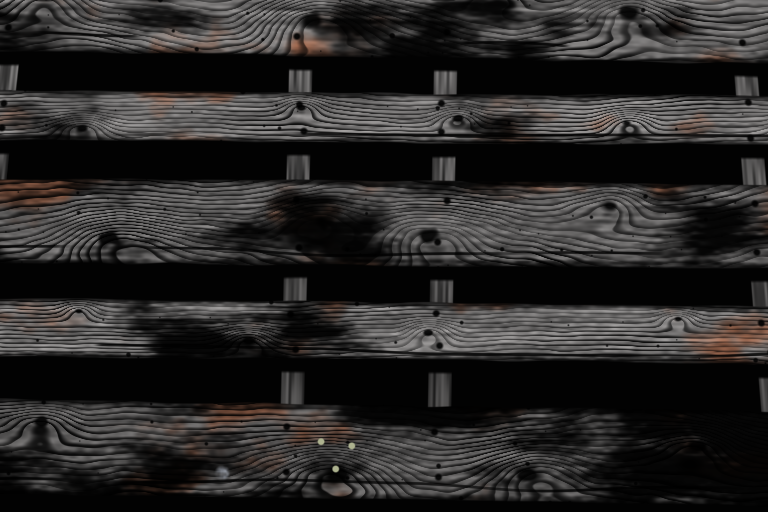
Write a Shadertoy shader that draws this texture.

```glsl
// Weathered pallet: five grey boards, wide and narrow in turn, over four upright
// bearers that show through black gaps. Grain is the contour lines of a warped
// height field that swells at knots; stains, rust, nails and specks wear it down.

const int BOARDS = 5;
const int BEARERS = 4;
// Boards, measured from the top at the left end, in canvas heights
const float CENTER[5] = float[5](0.008, 0.226, 0.431, 0.640, 0.872);
const float HALF_HEIGHT[5] = float[5](0.091, 0.048, 0.082, 0.056, 0.092);
const float TILT[5] = float[5](0.017, 0.006, 0.007, 0.009, 0.016);
const float BRIGHTNESS[5] = float[5](0.48, 0.53, 0.45, 0.53, 0.40);
const float STAIN[5] = float[5](0.36, 0.28, 0.41, 0.30, 0.45);
// Bearers: position at BEARER_Y and sideways drift per unit of height
const float BEARER_X[4] = float[4](0.012, 0.587, 0.870, 1.457);
const float SPLAY[4] = float[4](-0.11, -0.025, -0.018, 0.08);
const float BEARER_Y = 0.146;
const float BEARER_HALF = 0.0225;
const float SHADOW_DEPTH = 0.027;
const float KNOT_SPACING = 0.37;
const vec3 GAP = vec3(0.008);
const vec3 GREY = vec3(1.0, 0.985, 0.98);
const vec3 RUST = vec3(1.15, 0.76, 0.58);
const vec3 PAINT = vec3(0.68, 0.70, 0.56);

float hash(vec2 p) {
    return fract(sin(dot(p, vec2(127.1, 311.7))) * 43758.5453);
}

float noise(vec2 p) {
    vec2 i = floor(p), f = fract(p);
    f = f * f * (3.0 - 2.0 * f);
    return mix(mix(hash(i), hash(i + vec2(1, 0)), f.x),
               mix(hash(i + vec2(0, 1)), hash(i + vec2(1, 1)), f.x), f.y);
}

float fbm(vec2 p) {
    float sum = 0.0, amp = 0.53;
    for (int i = 0; i < 4; i++) {
        sum += amp * noise(p);
        p = p * 2.03 + 7.1;
        amp *= 0.5;
    }
    return sum;
}

float disc(vec2 p, float radius, float soft) {
    return 1.0 - smoothstep(radius - soft, radius + soft, length(p));
}

float bearerX(int i, float y) {
    return BEARER_X[i] + SPLAY[i] * (y - BEARER_Y);
}

// q: x along the board, y down from its centre line
vec3 boardColor(vec2 q, int id, float y, float px) {
    float halfH = HALF_HEIGHT[id], seed = float(id) * 17.3 + 3.0;
    float wide = step(0.07, halfH);
    vec2 s = q + vec2(seed, seed * 0.7);

    // Growth rings bent by slow waves and closing around knots
    float field = q.y + mix(0.3, 1.0, wide) * (0.085 * noise(s * vec2(3.5, 5.0))
                + 0.016 * noise(s * vec2(11.0, 16.0)));
    float knot = 0.0;
    for (int c = -1; c <= 1; c++) {
        float cell = floor(q.x / KNOT_SPACING) + float(c);
        float r = hash(vec2(cell, seed)), r2 = hash(vec2(seed, cell + 9.0));
        float size = mix(0.013 + 0.008 * r2, 0.026 + 0.022 * r2, wide);
        vec2 d = q - vec2((cell + 0.2 + 0.6 * r) * KNOT_SPACING, (r2 - 0.5) * 1.2 * halfH);
        d /= size * vec2(1.7, 1.0);
        field += 2.0 * size * exp(-0.5 * dot(d, d));
        knot = max(knot, 1.0 - smoothstep(0.2, 0.5, length(d) + 0.3 * noise(s * 60.0) - 0.1));
    }
    float phase = field * mix(115.0, 76.0, wide) + 0.5 * noise(s * vec2(25.0, 60.0));
    float ring = fract(phase);
    float grain = smoothstep(0.35, 0.85, ring) * (1.0 - smoothstep(0.88, 1.0, ring));
    grain = mix(grain, 0.3, smoothstep(0.35, 0.9, fwidth(phase)));

    // Fibres, grain and dark stains
    float fibre = 0.6 * noise(s * vec2(9.0, 140.0)) + 0.4 * noise(s * vec2(70.0, 170.0));
    float tone = BRIGHTNESS[id] * (0.62 + 0.66 * fibre);
    tone *= 1.0 - grain * (0.3 + 0.65 * noise(s * vec2(6.0, 18.0)));
    float stain = fbm(s * vec2(4.0, 9.0)) + 0.1 * (fibre - 0.5);
    tone *= mix(0.06, 1.0, smoothstep(STAIN[id] - 0.1, STAIN[id] + 0.13, stain));
    tone *= 1.0 - 0.9 * knot;

    // A broken lengthwise crack and worn edges
    float crackY = halfH * (0.68 + 0.25 * (noise(vec2(s.x * 4.0, seed)) - 0.5));
    float crack = 1.0 - smoothstep(0.0012, 0.0012 + 1.5 * px, abs(q.y - crackY));
    tone *= 1.0 - 0.8 * crack * smoothstep(0.4, 0.55, noise(vec2(s.x * 5.0, seed + 5.0)));
    tone *= mix(0.3, 1.0, smoothstep(0.0, 0.014, halfH - abs(q.y) + 0.008 * (fibre - 0.5)));

    // Nails over each bearer, then scattered specks
    for (int i = 0; i < BEARERS; i++)
        for (int k = -1; k <= 1; k += 2) {
            vec2 jitter = vec2(hash(vec2(i + 5 * k, id)), hash(vec2(id, i + 7 * k))) - 0.5;
            vec2 nail = vec2(bearerX(i, y), float(k) * 0.55 * halfH) + 0.022 * jitter;
            tone *= 1.0 - 0.92 * disc(q - nail, 0.0065, px + 0.001);
        }
    vec2 cell = floor(s / 0.035), at = fract(s / 0.035) - 0.5;
    at -= 0.5 * (vec2(hash(cell + 3.1), hash(cell + 8.7)) - 0.5);
    float speck = step(0.78, hash(cell)) * disc(at * 0.035, 0.001 + 0.0045 * pow(hash(cell + 5.3), 3.0), px);
    tone *= 1.0 - 0.85 * speck;

    float rust = smoothstep(0.55, 0.75, fbm(s * vec2(6.0, 9.0) + 40.0));
    return tone * mix(GREY, RUST, rust);
}

void mainImage(out vec4 fragColor, in vec2 fragCoord) {
    float px = 1.0 / iResolution.y;
    vec2 p = vec2(fragCoord.x, iResolution.y - fragCoord.y) * px;

    // Nearest board, and depth below the board above
    int id = 0;
    float dist = 9.0, below = 9.0;
    for (int i = 0; i < BOARDS; i++) {
        float d = p.y - CENTER[i] - TILT[i] * p.x;
        float wobble = 0.005 * (noise(vec2(p.x * 12.0, float(i) * 9.0 + step(0.0, d))) - 0.5);
        float edge = abs(d) - HALF_HEIGHT[i] + wobble;
        if (edge < dist) { dist = edge; id = i; }
        if (d > 0.0) below = min(below, edge);
    }

    // Bearers emerge from the shadow under each board
    vec3 color = GAP;
    float lit = smoothstep(SHADOW_DEPTH - 0.004, SHADOW_DEPTH + 0.004, below) * step(p.y, 0.95);
    for (int i = 0; i < BEARERS; i++) {
        float x = p.x - bearerX(i, p.y);
        float mask = 1.0 - smoothstep(-px, px, abs(x) - BEARER_HALF);
        float fibre = noise(vec2(x * 190.0 + float(i) * 31.0, p.y * 14.0));
        color = mix(color, GREY * (0.14 + 0.40 * fibre) * (1.0 - 0.4 * p.y), mask * lit);
    }

    vec2 q = vec2(p.x, p.y - CENTER[id] - TILT[id] * p.x);
    color = mix(color, boardColor(q, id, p.y, px), 1.0 - smoothstep(-px, px, dist));

    // Three paint drops and a pale scuff on the lowest board
    for (int i = 0; i < 3; i++) {
        float a = 1.55 + 2.2 * float(i);
        vec2 drop = vec2(0.655, 0.882) + 0.034 * vec2(cos(a), sin(a));
        color = mix(color, PAINT, disc(p - drop, 0.0065, px));
    }
    float scuff = disc(p - vec2(0.434, 0.924), 0.012, 0.005) * noise(p * 150.0);
    color = mix(color, vec3(0.6, 0.62, 0.66), scuff);
    fragColor = vec4(color, 1.0);
}
```
